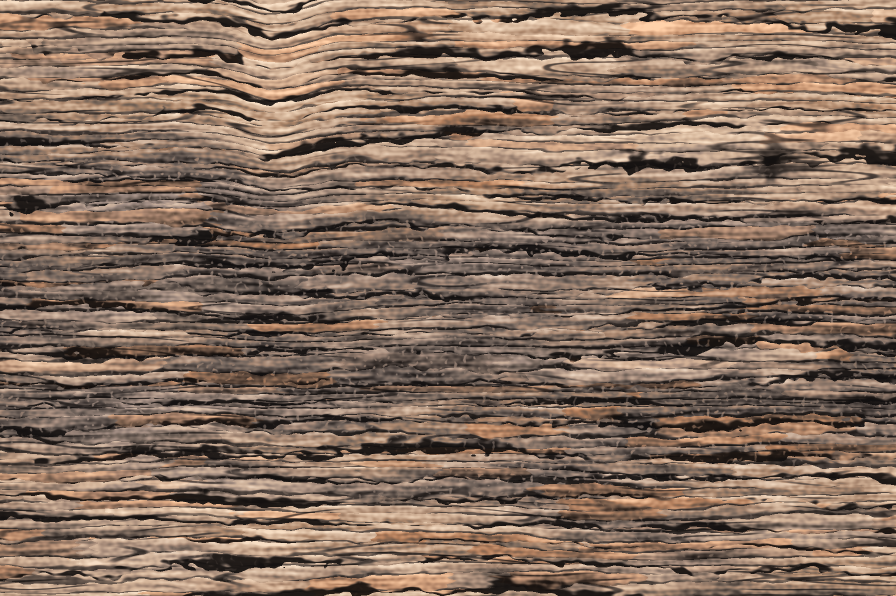
Reproduce this texture procedurally as a WebGL 2 fragment shader.

```glsl
#version 300 es
precision highp float;
// Weathered, cracked timber with horizontal splintered grain in raking light.

#define RIDGE_ROWS 25.0    // broad ridges per canvas height
#define FIBRE_ROWS 58.0    // thin fibres per canvas height
#define CRACK_WIDTH 0.31   // widest crack, as a share of its row
#define BASE_LIGHT 0.645   // brightness of bare wood
#define CHAR_DEPTH 0.24    // darkening of the weathered middle
#define FIBRE_CONTRAST 0.20
#define ROUGHNESS 0.20     // raggedness of strip edges, in rows
#define GRIT 0.30          // brightness of loose grains
#define SEAM_X 0.46        // position of the pinched upright seam
#define SEAM_DIP 0.022     // how far the grain sags at the seam

uniform vec2 u_resolution;
out vec4 fragColor;

float hash(vec2 p) {
  vec3 q = fract(p.xyx * 0.1031);
  q += dot(q, q.yzx + 33.33);
  return fract((q.x + q.y) * q.z);
}

float cornerSlope(vec2 cell, vec2 offset) {
  float angle = 6.2832 * hash(cell);
  return dot(vec2(cos(angle), sin(angle)), offset);
}

// Gradient noise, roughly -1 to 1
float noise(vec2 p) {
  vec2 i = floor(p), f = p - i;
  vec2 s = f * f * f * (f * (f * 6.0 - 15.0) + 10.0);
  vec2 e = vec2(1.0, 0.0);
  float low = mix(cornerSlope(i, f), cornerSlope(i + e.xy, f - e.xy), s.x);
  float high = mix(cornerSlope(i + e.yx, f - e.yx), cornerSlope(i + e.xx, f - e.xx), s.x);
  return 1.4 * mix(low, high, s.y);
}

// One layer of split strips: x = height within strip, y = strip tone, z = crack
vec3 strips(vec2 g, float rows, float pieces, float seed) {
  float v = g.y * rows;
  v += 0.9 * noise(vec2(g.x * 1.1, v * 0.35) + seed);
  v += 0.2 * noise(vec2(g.x * 6.0, v * 0.6) + seed * 2.0);
  v += ROUGHNESS * noise(vec2(g.x * 19.0, g.y * 50.0) + seed * 3.0);
  v += 0.5 * ROUGHNESS * noise(vec2(g.x * 55.0, g.y * 90.0) + seed * 5.0);
  float row = floor(v), f = v - row;

  // Random lengths with ragged ends
  float along = g.x * pieces + 9.0 * hash(vec2(row, seed));
  along += 0.3 * noise(vec2(g.x * 3.0, row * 5.3)) + 0.06 * noise(g * vec2(30.0, 140.0));
  float piece = floor(along), t = along - piece;
  float endGap = min(t, 1.0 - t) / pieces;

  // Cracks open and close along each row
  float open = smoothstep(-0.3, 0.6, noise(vec2(g.x * 3.6, row * 7.31 + seed)));
  float width = CRACK_WIDTH * open + 0.22 * exp(-endGap / 0.016);
  width += 0.14 * noise(g * vec2(26.0, 120.0) + seed);
  float crack = 1.0 - smoothstep(width * 0.6, width + 0.06, f);
  return vec3(f, hash(vec2(row, piece) + seed), crack * smoothstep(-0.02, 0.08, width));
}

// Wood colour for a given brightness
vec3 woodColour(float light, float warmth) {
  vec3 c = mix(vec3(0.07, 0.06, 0.06), vec3(0.13, 0.11, 0.10), smoothstep(0.0, 0.12, light));
  c = mix(c, vec3(0.31, 0.27, 0.25), clamp((light - 0.12) / 0.16, 0.0, 1.0));
  c = mix(c, vec3(0.47, 0.41, 0.37), clamp((light - 0.28) / 0.14, 0.0, 1.0));
  vec3 tan_ = mix(vec3(0.63, 0.55, 0.51), vec3(0.66, 0.52, 0.42), warmth);
  c = mix(c, tan_, clamp((light - 0.42) / 0.13, 0.0, 1.0));
  c = mix(c, vec3(0.82, 0.71, 0.62), clamp((light - 0.55) / 0.17, 0.0, 1.0));
  return mix(c, vec3(0.96, 0.88, 0.80), clamp((light - 0.74) / 0.22, 0.0, 1.0));
}

vec3 timber(vec2 p) {
  // Grain direction, sagging at the seam
  float fromSeam = (p.x - SEAM_X) / 0.07;
  float seam = exp(-fromSeam * fromSeam);
  float upper = smoothstep(0.45, 0.95, p.y);
  vec2 g = p;
  g.y += SEAM_DIP * seam * (0.1 + upper) + 0.008 * noise(p * vec2(2.5, 3.0));

  vec3 ridge = strips(g, RIDGE_ROWS, 1.7, 3.7);
  vec3 fibre = strips(g, FIBRE_ROWS, 3.2, 17.3);

  // Blackened patches, heaviest across the middle
  float middle = (p.y - 0.45) / 0.30;
  float stain = noise(g * vec2(1.6, 6.0) + 5.0) + 0.6 * noise(g * vec2(4.0, 19.0));
  float charred = exp(-middle * middle) * 1.1 - 0.45 + 0.7 * stain - 0.5 * seam * upper;
  charred = smoothstep(-0.4, 0.75, charred);

  // Light on ridges, fibres and fine hairs
  float light = BASE_LIGHT - CHAR_DEPTH * charred + 0.09 * seam * upper;
  light += 0.11 * (ridge.y - 0.5) + 0.17 * (fibre.y - 0.5);
  light += 0.10 * (ridge.x - 0.5) + 0.16 * (fibre.x - 0.5);
  light += FIBRE_CONTRAST * noise(g * vec2(8.0, 80.0) + 31.0);
  light += FIBRE_CONTRAST * noise(g * vec2(15.0, 155.0) + 11.0);
  light += 0.13 * noise(p * vec2(90.0, 140.0));
  light *= (1.0 - 0.84 * ridge.z) * (1.0 - (0.5 + 0.2 * charred) * fibre.z);

  // Short hairline splits
  float hair = abs(noise(g * vec2(5.0, 48.0) + 77.0));
  float split = smoothstep(0.0, 0.35, noise(g * vec2(5.0, 22.0) + 90.0));
  light *= 1.0 - 0.6 * split * (1.0 - smoothstep(0.03, 0.13, hair));

  // Grit caught in the dark hollows
  float grains = smoothstep(0.25, 0.6, noise(p * 125.0 + 40.0));
  light += GRIT * grains * charred * (1.0 - smoothstep(0.2, 0.5, light));

  // Rusty splinters against greyed wood
  float warmth = clamp(0.6 + 0.9 * noise(g * vec2(2.0, 14.0) + 60.0), 0.0, 1.0);
  float rust = smoothstep(0.7, 0.9, fract(fibre.y * 7.3 + ridge.y)) * (1.0 - fibre.z);
  vec3 c = woodColour(light, warmth);
  c *= mix(vec3(1.0), vec3(1.06, 0.92, 0.81), 0.7 * rust);
  return c * mix(vec3(1.01, 0.99, 0.96), vec3(0.98, 0.99, 1.01), charred * (1.0 - rust));
}

void main() {
  // Four samples smooth every edge
  vec3 sum = vec3(0.0);
  for (int i = 0; i < 4; i++) {
    vec2 offset = vec2(i % 2, i / 2) * 0.5 - 0.25;
    sum += timber((gl_FragCoord.xy + offset) / u_resolution.y);
  }
  fragColor = vec4(sum / 4.0, 1.0);
}
```
